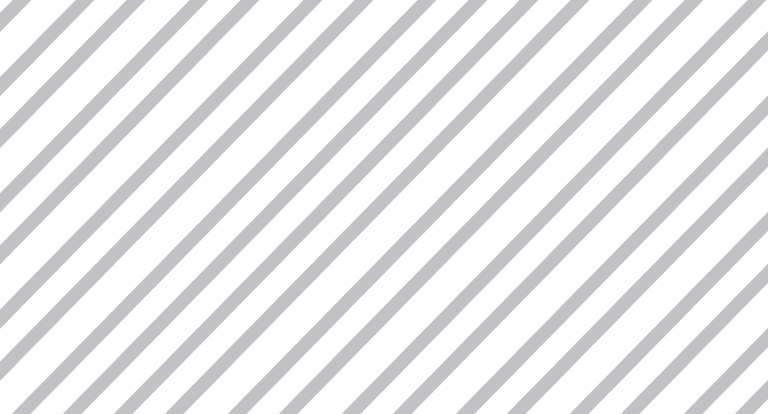
Give the GLSL for this pattern, as a WebGL 1 fragment shader.

```glsl
precision highp float;
// Diagonal grey stripes on white, leaning right at about 45 degrees.
// Stripes repeat in pairs with a short and a long gap; the pairs mirror about
// one diagonal axis, where three short gaps meet. Units are canvas widths.

uniform vec2 u_resolution;

#define PAPER_COLOR  vec3(1.0)
#define STRIPE_COLOR vec3(0.76, 0.76, 0.77)
#define DROP         0.5286   // diagonal travel from top to bottom edge
#define MIRROR_AXIS  0.6556   // diagonal position of the symmetry line
#define PAIR_PERIOD  0.14844  // spacing of the stripe pairs
#define SHORT_GAP    0.0664   // centre spacing of stripes within a pair
#define STRIPE_WIDTH 0.0245   // measured along the horizontal

// Signed horizontal distance to the edge of the nearest stripe.
float stripeDistance(float diagonal) {
  float fromAxis = abs(diagonal - MIRROR_AXIS);
  float inPair = mod(fromAxis, PAIR_PERIOD);
  float toCentre = abs(abs(inPair - SHORT_GAP) - 0.5 * SHORT_GAP);
  return toCentre - 0.5 * STRIPE_WIDTH;
}

void main() {
  vec2 uv = gl_FragCoord.xy / u_resolution;
  float diagonal = uv.x + DROP * (1.0 - uv.y);

  // Change of the diagonal coordinate across one pixel, for smooth edges.
  float pixel = length(vec2(1.0, DROP) / u_resolution);
  float ink = clamp(0.5 - stripeDistance(diagonal) / pixel, 0.0, 1.0);

  gl_FragColor = vec4(mix(PAPER_COLOR, STRIPE_COLOR, ink), 1.0);
}
```
